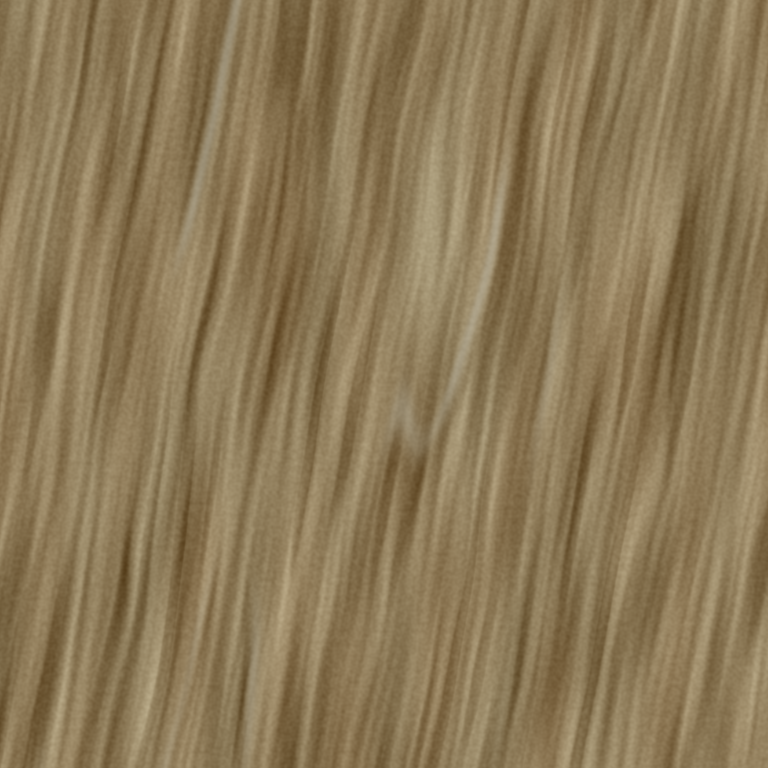
This texture is drawn by a three.js fragment shader. Its source:

```glsl
// Slanted, softly lit wood fibres in straw and brown.
// Gradient noise stretched along a sheared, gently wandering grain is layered
// as bands, fibres, strands, threads and grooves, with a few pale slivers.

varying vec2 vUv;

// Colour: mean tone, change per unit of tone, and accents
const vec3 STRAW = vec3(0.550, 0.473, 0.337);
const vec3 TONE_SPAN = vec3(0.200, 0.218, 0.220);
const vec3 WARM_SHIFT = vec3(0.014, -0.004, -0.010);
const vec3 PALE_SLIVER = vec3(0.67, 0.635, 0.545);

// Grain direction and wander
const float SLANT = 0.19;
const float BEND = 0.016;
const float WOBBLE = 0.004;

// Cells across and along the grain for each layer
const vec2 BAND_SCALE = vec2(13.0, 1.9);
const vec2 FIBRE_SCALE = vec2(36.0, 2.6);
const vec2 STRAND_SCALE = vec2(62.0, 4.0);
const vec2 THREAD_SCALE = vec2(105.0, 6.5);
const vec2 GROOVE_SCALE = vec2(42.0, 2.6);
const vec2 TINT_SCALE = vec2(14.0, 3.0);
const vec2 SLIVER_SCALE = vec2(6.0, 0.6);
const vec2 SLIVER_MASK_SCALE = vec2(6.0, 1.7);

// Layer strengths
const float BAND = 0.30;
const float FIBRE = 0.62;
const float STRAND = 0.76;
const float THREAD = 0.36;
const float GROOVE = 0.34;
const float GROOVE_MEAN = 0.22;
const float SLIVER_WIDTH = 0.007;
const float SPECKLE = 0.16;

// Pseudo-random unit vector for a lattice point
vec2 randomGradient(vec2 cell) {
  vec3 h = fract(cell.xyx * vec3(0.1031, 0.1030, 0.0973));
  h += dot(h, h.yzx + 33.33);
  float angle = 6.28319 * fract((h.x + h.y) * h.z);
  return vec2(cos(angle), sin(angle));
}

// Gradient noise, centred on zero
float gradientNoise(vec2 p) {
  vec2 cell = floor(p);
  vec2 f = p - cell;
  vec2 w = f * f * f * (f * (f * 6.0 - 15.0) + 10.0);
  vec2 right = vec2(1.0, 0.0);
  vec2 up = vec2(0.0, 1.0);
  float a = dot(randomGradient(cell), f);
  float b = dot(randomGradient(cell + right), f - right);
  float c = dot(randomGradient(cell + up), f - up);
  float d = dot(randomGradient(cell + 1.0), f - 1.0);
  return mix(mix(a, b, w.x), mix(c, d, w.x), w.y);
}

// Stretched noise; the skewed lattice staggers the ends of neighbouring fibres
float grainNoise(vec2 grain, vec2 scale, float seed) {
  vec2 q = grain * scale;
  q.y += 0.37 * q.x;
  return gradientNoise(q + vec2(seed, seed * 1.7));
}

// Canvas position to (across, along) the grain
vec2 grainSpace(vec2 p) {
  float across = p.x - SLANT * p.y;
  across += BEND * gradientNoise(p * vec2(3.0, 2.3) + 17.3);
  across += WOBBLE * gradientNoise(p * vec2(10.0, 7.0) + 41.7);
  return vec2(across, p.y);
}

// Signed distance across the grain to the nearest sliver line
float sliverDistance(vec2 grain) {
  const float STEP = 0.004;
  float here = grainNoise(grain, SLIVER_SCALE, 171.3);
  float beside = grainNoise(grain + vec2(STEP, 0.0), SLIVER_SCALE, 171.3);
  float slope = (beside - here) / STEP;
  return here / max(abs(slope), 2.0);
}

void main() {
  vec2 grain = grainSpace(vUv);

  // Light and dark fibres
  float tone = BAND * grainNoise(grain, BAND_SCALE, 11.2);
  tone += FIBRE * grainNoise(grain, FIBRE_SCALE, 57.4);
  tone += STRAND * grainNoise(grain, STRAND_SCALE, 93.6);
  tone += THREAD * grainNoise(grain, THREAD_SCALE, 307.9);

  // Dark grooves between fibres
  float groove = smoothstep(0.10, 0.34, grainNoise(grain, GROOVE_SCALE, 135.8));
  tone -= GROOVE * (groove - GROOVE_MEAN);

  // Soft speckle
  float speckle = gradientNoise(vUv * 120.0) + gradientNoise(vUv * 210.0 + 63.1);
  tone += SPECKLE * speckle;

  // Sparse pale slivers with a shaded edge
  float sparse = smoothstep(0.12, 0.40, grainNoise(grain, SLIVER_MASK_SCALE, 214.9));
  float core = sliverDistance(grain) / SLIVER_WIDTH;
  float sliver = sparse * exp(-core * core);
  float edge = core - 1.9;
  tone -= 0.45 * sparse * exp(-edge * edge);

  // Colour, drifting between warm brown and olive
  float warmth = grainNoise(grain, TINT_SCALE, 252.5);
  vec3 colour = STRAW + TONE_SPAN * tone + WARM_SHIFT * warmth;
  colour = mix(colour, PALE_SLIVER + 0.08 * tone, 0.75 * sliver);
  gl_FragColor = vec4(clamp(colour, 0.0, 1.0), 1.0);
}
```
